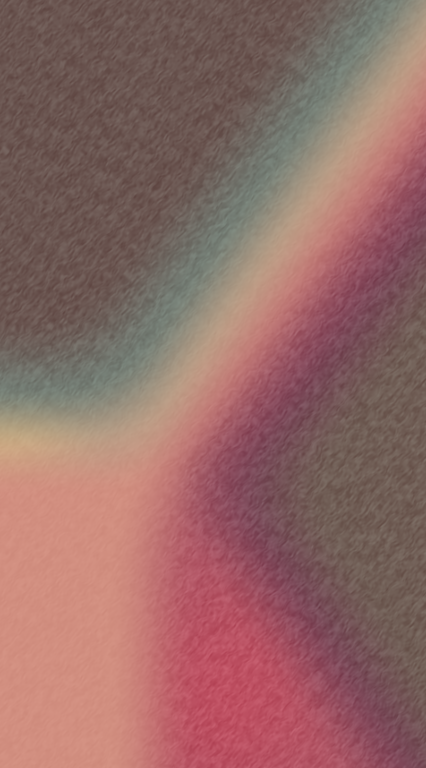
Give the GLSL for this background, as a Shadertoy shader.

```glsl
// Soft bands of teal, sand, salmon, rose and plum bend between two brown fields.
// Smoothly joined half-plane distances drive the colour ramps; stretched value
// noise lays a fine diagonal brushed grain over the whole canvas.

#define BAND_POINT vec2(0.260, 0.535)
#define BAND_NORMAL vec2(-0.816, 0.577)
#define FLOOR_Y 0.424
#define PLUM_POINT vec2(0.306, 0.349)
#define PLUM_NORMAL vec2(0.84, 0.54)
#define ROSE_X 0.205
#define GLOW_CENTER vec2(0.295, 0.09)
#define BEND 0.07
#define GRAIN_SCALE vec2(120.0, 360.0)
#define GRAIN_AMOUNT 0.135

const vec3 UMBER  = vec3(0.418, 0.335, 0.316);
const vec3 TEAL   = vec3(0.455, 0.500, 0.465);
const vec3 SAND   = vec3(0.725, 0.620, 0.525);
const vec3 SALMON = vec3(0.820, 0.558, 0.500);
const vec3 ROSE   = vec3(0.670, 0.350, 0.405);
const vec3 RED    = vec3(0.745, 0.310, 0.380);
const vec3 PLUM   = vec3(0.475, 0.270, 0.345);
const vec3 TAUPE  = vec3(0.440, 0.368, 0.335);

float hash(vec2 p) {
    return fract(sin(dot(p, vec2(127.1, 311.7))) * 43758.5453);
}

float valueNoise(vec2 p) {
    vec2 cell = floor(p), f = fract(p);
    f = f * f * (3.0 - 2.0 * f);
    float low  = mix(hash(cell), hash(cell + vec2(1, 0)), f.x);
    float high = mix(hash(cell + vec2(0, 1)), hash(cell + vec2(1, 1)), f.x);
    return mix(low, high, f.y);
}

// Minimum with a rounded joint of width k
float smoothMin(float a, float b, float k) {
    float h = max(k - abs(a - b), 0.0) / k;
    return min(a, b) - 0.25 * k * h * h;
}

// Short strokes along the diagonal, broken up by fine specks
float brushedGrain(vec2 p) {
    vec2 along = normalize(vec2(0.66, 0.75));
    vec2 q = vec2(dot(p, along), dot(p, vec2(-along.y, along.x)));
    q.y += 0.004 * valueNoise(p * 90.0);
    float strokes = valueNoise(q * GRAIN_SCALE);
    float specks = valueNoise(q * GRAIN_SCALE * vec2(2.2, 1.1) + 17.0);
    return 0.6 * strokes + 0.4 * specks - 0.5;
}

vec3 background(vec2 p) {
    float band = dot(p - BAND_POINT, BAND_NORMAL);
    float plumSide = dot(p - PLUM_POINT, PLUM_NORMAL);

    // Upper field: umber through teal and sand into salmon
    float upper = smoothMin(band, p.y - FLOOR_Y, BEND);
    vec3 sand = SAND + vec3(0.07, 0.06, -0.01) * smoothstep(0.16, 0.0, p.x);
    vec3 color = mix(SALMON, sand, smoothstep(-0.070, 0.020, upper));
    color = mix(color, TEAL, smoothstep(-0.010, 0.075, upper));
    color = mix(color, UMBER, smoothstep(0.050, 0.165, upper));

    // Rose field with a red glow near the bottom
    float roseSide = smoothMin(-band - 0.063, p.x - ROSE_X, BEND);
    vec2 toGlow = (p - GLOW_CENTER) / vec2(0.14, 0.17);
    vec3 rose = mix(ROSE, RED, exp(-dot(toGlow, toGlow)));
    color = mix(color, rose, smoothstep(-0.065, 0.055, roseSide));

    // Plum rim, then the taupe wedge at the right
    float wedge = smoothMin(-band - 0.132, plumSide, BEND);
    color = mix(color, PLUM, smoothstep(-0.090, 0.025, wedge));
    return mix(color, TAUPE, smoothstep(-0.020, 0.090, wedge));
}

void mainImage(out vec4 fragColor, in vec2 fragCoord) {
    vec2 p = fragCoord / iResolution.y;
    vec3 color = background(p);

    // Grain is strong on dark tones and faint on light ones
    float light = dot(color, vec3(0.30, 0.59, 0.11));
    float strength = GRAIN_AMOUNT * mix(1.0, 0.3, smoothstep(0.40, 0.62, light));
    color += brushedGrain(p) * strength * vec3(0.80, 1.05, 1.0);

    fragColor = vec4(clamp(color, 0.0, 1.0), 1.0);
}
```
